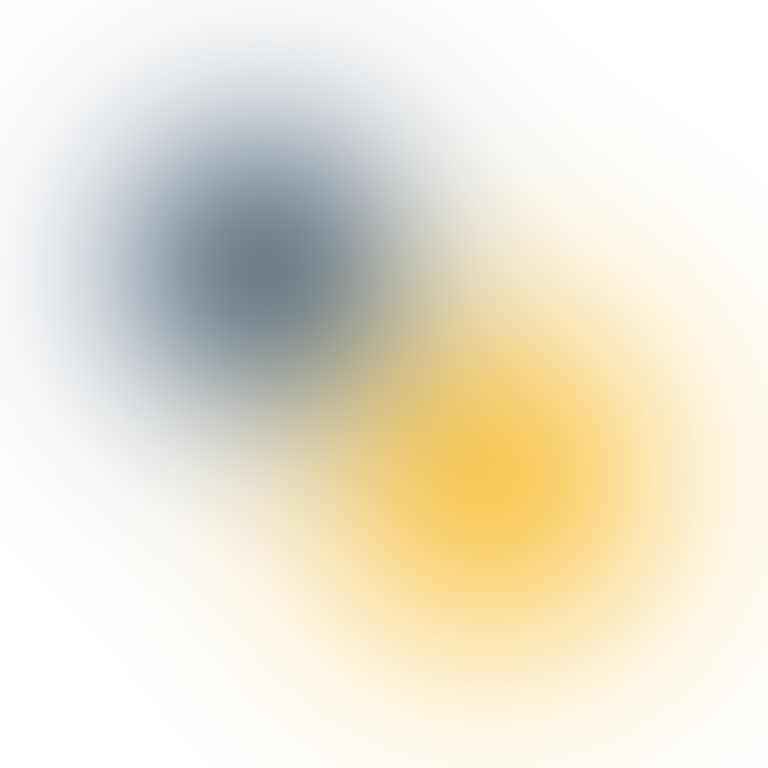
A WebGL 2 fragment shader for this background:

```glsl
#version 300 es
precision highp float;
// Two soft glows, slate at the upper left and amber at the lower right,
// on white paper. Each is a Gaussian tint, and the tints are multiplied
// so that they mix like translucent ink where they overlap.

uniform vec2 u_resolution;
out vec4 fragColor;

// Centres and spreads, in units of the canvas
const vec2 SLATE_CENTER = vec2(0.341, 0.651);
const vec2 AMBER_CENTER = vec2(0.638, 0.378);
const float SLATE_SPREAD = 0.146;
const float AMBER_SPREAD = 0.172;

// Tint of each glow at its centre
const vec3 PAPER = vec3(1.0);
const vec3 SLATE = vec3(0.43, 0.50, 0.57);
const vec3 AMBER = vec3(0.98, 0.795, 0.355);

// Gaussian falloff: 1 at the centre, fading smoothly to 0
float glow(vec2 p, vec2 center, float spread) {
  vec2 d = (p - center) / spread;
  return exp(-0.5 * dot(d, d));
}

void main() {
  vec2 uv = gl_FragCoord.xy / u_resolution;

  // Translucent layers over the paper
  vec3 slateTint = mix(vec3(1.0), SLATE, glow(uv, SLATE_CENTER, SLATE_SPREAD));
  vec3 amberTint = mix(vec3(1.0), AMBER, glow(uv, AMBER_CENTER, AMBER_SPREAD));

  fragColor = vec4(PAPER * slateTint * amberTint, 1.0);
}
```
